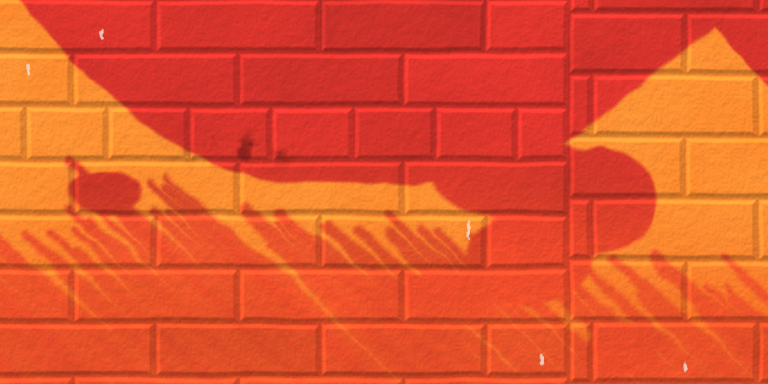
Write a Shadertoy shader that draws this texture.

```glsl
// Painted brick wall with orange flame shapes and slanted spray streaks over red.

const float WALL_SEAM = 1.48;
const vec2 STREAK_DIR = vec2(0.72, 0.69);

float hash(vec2 p) {
    vec3 q = fract(vec3(p.xyx) * 0.1031);
    q += dot(q, q.yzx + 33.33);
    return fract((q.x + q.y) * q.z);
}

float noise(vec2 p) {
    vec2 i = floor(p), f = fract(p);
    f = f * f * (3.0 - 2.0 * f);
    return mix(mix(hash(i), hash(i + vec2(1, 0)), f.x),
               mix(hash(i + vec2(0, 1)), hash(i + vec2(1, 1)), f.x), f.y);
}

float fbm(vec2 p) {
    float sum = 0.0, gain = 0.5;
    for (int i = 0; i < 4; i++) {
        sum += gain * noise(p);
        p = p * 2.03 + 17.1;
        gain *= 0.5;
    }
    return sum;
}

float smoothMin(float a, float b, float k) {
    float h = max(k - abs(a - b), 0.0) / k;
    return min(a, b) - h * h * k * 0.25;
}

float ellipse(vec2 p, vec2 center, vec2 radii) {
    return (length((p - center) / radii) - 1.0) * min(radii.x, radii.y);
}

// x: distance to the nearest joint, y: random tint of the brick
vec2 brickField(vec2 p) {
    p += 0.005 * (vec2(noise(p * 9.0), noise(p * 9.0 + 40.0)) - 0.5);
    bool right = p.x > WALL_SEAM;
    float rowHeight = right ? 0.161 : 0.1406;
    float y = p.y - (right ? 0.031 : -0.005);
    float row = floor(y / rowHeight);
    bool odd = mod(row, 2.0) > 0.5;
    bool headers = !right && row == 2.0;
    float period = headers ? 0.2135 : 0.43;
    float phase = right ? (odd ? 1.542 : 1.784) : (odd ? 0.19 : 0.404);
    float x = p.x - (headers ? 0.065 : phase);
    float column = floor(x / period);
    y -= row * rowHeight;
    x -= column * period;
    float joint = min(min(y, rowHeight - y), min(x, period - x));
    joint = min(joint, abs(p.x - WALL_SEAM));
    return vec2(joint, hash(vec2(column + 20.0, row + (right ? 60.0 : 10.0))));
}

float wallHeight(vec2 p) {
    float brick = smoothstep(0.003, 0.016, brickField(p).x);
    return brick + 0.42 * fbm(p * 55.0) + 0.12 * noise(p * 170.0);
}

// Signed field of the flames, positive inside the orange
float flameField(vec2 p) {
    float t = max(0.807 - p.x, 0.0);
    float sweep = (p.y - 0.477 + 0.845 * t * t) / sqrt(1.0 + 2.86 * t * t);
    float dx = p.x - 1.857;
    float peak = (p.y - 0.07 - max(-0.79 * dx, 1.05 * dx)) * 0.75;
    // Red waves cut into the orange
    float red = ellipse(p, vec2(1.328, 0.456), vec2(0.203, 0.109));
    red = smoothMin(red, ellipse(p, vec2(1.38, 0.672), vec2(0.161, 0.12)), 0.03);
    red = smoothMin(red, ellipse(p, vec2(1.5625, 0.521), vec2(0.146, 0.135)), 0.03);
    red = min(red, ellipse(p, vec2(1.185, 0.755), vec2(0.13, 0.044)));
    red = min(red, ellipse(p, vec2(0.273, 0.50), vec2(0.09, 0.055)));
    red = min(red, ellipse(p, vec2(1.62, 0.906), vec2(0.089, 0.068)));
    return min(max(sweep, peak), red);
}

// Distance to slanted red strokes with round heads that widen downwards
float streakField(vec2 p, float spacing, float seed) {
    float along = dot(p, STREAK_DIR);
    float across = dot(p, vec2(STREAK_DIR.y, -STREAK_DIR.x));
    float cell = floor(across / spacing), nearest = 1.0;
    float bare = 1.0 - smoothstep(-0.05, 0.04, ellipse(p, vec2(1.38, 0.88), vec2(0.2, 0.11)));
    for (int i = -1; i <= 1; i++) {
        float id = cell + float(i);
        float rnd = hash(vec2(id + 50.0, seed));
        float center = (id + 0.3 + 0.4 * hash(vec2(id + 90.0, seed))) * spacing;
        float headX = (center + 0.4) / STREAK_DIR.y;
        float dip = smoothstep(0.15, 0.3, headX) * (1.0 - smoothstep(0.5, 0.68, headX));
        float headY = 0.58 - 0.11 * dip + 0.13 * smoothstep(1.2, 1.5, headX);
        headY += (rnd - 0.4) * 0.15;
        float run = along - (headY + STREAK_DIR.x * center) / STREAK_DIR.y;
        float width = spacing * mix(0.2, 0.62, smoothstep(0.0, 0.4, run));
        width *= (0.6 + 0.55 * hash(vec2(id + 130.0, seed))) * (1.0 - 0.5 * bare);
        nearest = min(nearest, length(vec2(across - center, min(run, 0.0))) - width);
    }
    return nearest;
}

// Small bare flakes in the paint
float chipMask(vec2 p) {
    vec2 spots[5] = vec2[5](vec2(1.22, 0.60), vec2(0.264, 0.09), vec2(0.073, 0.185),
                            vec2(1.411, 0.935), vec2(1.784, 0.954));
    float mask = 0.0;
    for (int i = 0; i < 5; i++) {
        float d = ellipse(p, spots[i], vec2(0.005, i == 0 ? 0.026 : 0.014));
        mask = max(mask, 1.0 - smoothstep(-0.002, 0.002, d + 0.006 * (noise(p * 130.0) - 0.4)));
    }
    return mask;
}

void mainImage(out vec4 fragColor, in vec2 fragCoord) {
    vec2 p = vec2(fragCoord.x, iResolution.y - fragCoord.y) / iResolution.y;
    vec2 brick = brickField(p);
    float cloud = fbm(p * 6.0);

    // Paint layers
    vec3 red = mix(vec3(0.83, 0.20, 0.17), vec3(0.90, 0.29, 0.16), smoothstep(0.3, 0.8, p.y));
    red *= 0.94 + 0.1 * brick.y + 0.12 * (cloud - 0.45);
    vec3 orange = mix(vec3(0.99, 0.55, 0.19), vec3(0.96, 0.43, 0.16), smoothstep(0.5, 0.95, p.y));
    orange += vec3(0.0, 0.08, 0.06) * (cloud - 0.45);
    vec2 sprayed = p + 0.012 * (vec2(noise(p * 25.0), noise(p * 25.0 + 9.0)) - 0.5);
    float flame = flameField(sprayed);
    float streaks = min(streakField(sprayed, 0.072, 3.0), streakField(sprayed, 0.047, 8.0));
    float cover = smoothstep(-0.006, 0.008, flame) * smoothstep(-0.013, 0.011, streaks);
    float haze = 0.28 * smoothstep(-0.02, 0.06, flame) * smoothstep(-0.06, 0.01, streaks);
    vec3 color = mix(red, orange, max(cover, haze));

    // Relief, joints and soot
    float relief = wallHeight(p) - wallHeight(p + vec2(-0.0025, -0.0045));
    color *= 1.0 + 0.48 * clamp(relief, -0.6, 0.45);
    color *= 1.0 - 0.13 * (1.0 - smoothstep(0.0, 0.007, brick.x));
    float soot = 1.0 - smoothstep(-0.03, 0.03, ellipse(p, vec2(0.62, 0.39), vec2(0.15, 0.04)));
    color *= 1.0 - 0.35 * soot * smoothstep(0.4, 0.7, fbm(p * 22.0));
    color = mix(color, vec3(0.93, 0.86, 0.80), 0.85 * chipMask(p));
    fragColor = vec4(clamp(color, 0.0, 1.0), 1.0);
}
```
